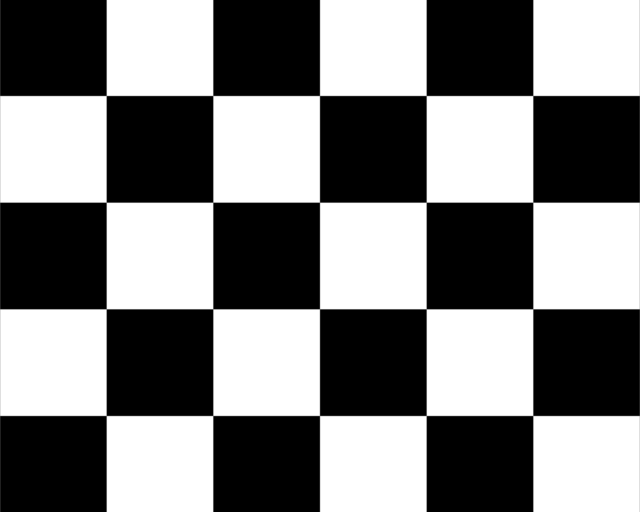
Give the GLSL for this pattern, as a Shadertoy shader.

```glsl
// Black and white checkerboard, six squares across and 4.8 down, centred
// vertically so the top and bottom rows are cut equally.
// Each axis is a smoothed square wave; their product gives the checks.

// +1 in even cells, -1 in odd cells, with a tent-filtered edge one pixel each side
vec2 squareWave(vec2 cell, float pixel) {
    vec2 edgeDistance = abs(mod(cell - 0.5, 2.0) - 1.0) - 0.5;
    vec2 ramp = clamp(edgeDistance / pixel, -1.0, 1.0);
    return ramp * (2.0 - abs(ramp));
}

void mainImage(out vec4 fragColor, in vec2 fragCoord) {
    // Cell units: one square is a sixth of the width
    float pixel = 6.0 / iResolution.x;
    vec2 cell = vec2(fragCoord.x, fragCoord.y - 0.5 * iResolution.y) * pixel;
    cell.y += 0.5; // the middle row straddles the centre line

    // Matching parity is black, differing parity is white
    vec2 wave = squareWave(cell, pixel);
    float white = 0.5 - 0.5 * wave.x * wave.y;
    fragColor = vec4(vec3(white), 1.0);
}
```
